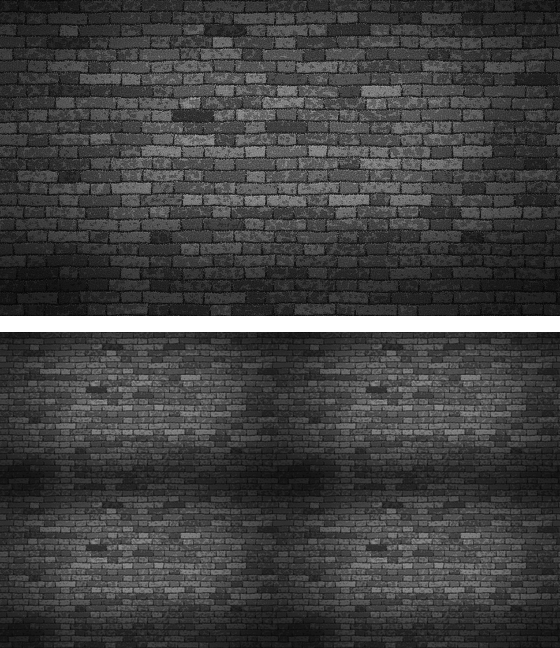
Top: one tile. Bottom: repeated 2 by 2.
Write a WebGL 1 fragment shader that draws this texture.

```glsl
precision highp float;
// Seamless dark grey brick wall in Flemish bond, with flaking faces and darkened borders.

uniform vec2 u_resolution;

const float TAU = 6.28319;
const vec2 REPEATS = vec2(9.0, 26.0);  // stretcher + header pairs across, courses up
const float PAIR_LENGTH = 5.136;       // length of one pair, in course heights
const float STRETCHER = 0.667;         // share of a pair taken by the long brick
const float HALF_JOINT = 0.075;        // half the mortar width, in course heights

vec2 hash2(vec2 p) {
    vec3 q = fract(vec3(p.xyx) * vec3(0.1031, 0.1030, 0.0973));
    q += dot(q, q.yzx + 33.33);
    return fract((q.xx + q.yz) * q.zy);
}

// Distance to the nearest scattered point; wraps after a whole number of cells.
float cellular(vec2 uv, vec2 cells) {
    vec2 p = uv * cells;
    vec2 base = floor(p);
    float nearest = 4.0;
    for (int j = -1; j <= 1; j++) {
        for (int i = -1; i <= 1; i++) {
            vec2 cell = base + vec2(float(i), float(j));
            vec2 offset = cell + hash2(mod(cell, cells)) - p;
            nearest = min(nearest, dot(offset, offset));
        }
    }
    return sqrt(nearest);
}

// Layered sines with whole frequencies, so the courses bend but still wrap.
vec2 wobble(vec2 uv) {
    float a = sin(TAU * (3.0 * uv.x + 2.0 * uv.y));
    float b = sin(TAU * (11.0 * uv.x - 5.0 * uv.y) + 1.7);
    float c = sin(TAU * (23.0 * uv.x + 9.0 * uv.y) + 4.1);
    return vec2(0.012 * b, 0.05 * a + 0.03 * b + 0.02 * c);
}

float roundedBox(vec2 p, vec2 halfSize, float radius) {
    vec2 q = abs(p) - halfSize + radius;
    return length(max(q, 0.0)) + min(max(q.x, q.y), 0.0) - radius;
}

// Returns brick id in xy and position from the brick centre in zw; sets its half size.
vec4 flemishBond(vec2 p, out vec2 halfSize) {
    float course = floor(p.y);
    float row = mod(course, REPEATS.y);
    float slip = 0.07 * (hash2(vec2(row, 71.0)).x - 0.5);
    float x = p.x - 0.25 - 0.5 * mod(row + 1.0, 2.0) + slip;
    float along = fract(x);
    float isHeader = step(STRETCHER, along);
    float center = mix(0.5 * STRETCHER, 0.5 + 0.5 * STRETCHER, isHeader);
    float span = mix(STRETCHER, 1.0 - STRETCHER, isHeader);
    halfSize = 0.5 * vec2(span * PAIR_LENGTH, 1.0) - HALF_JOINT;
    vec2 id = vec2(2.0 * mod(floor(x), REPEATS.x) + isHeader, row);
    return vec4(id, (along - center) * PAIR_LENGTH, p.y - course - 0.5);
}

float brickFace(vec2 id, float flakes, float grain) {
    vec2 random = hash2(id + 13.0);
    float threshold = mix(0.22, 0.72, random.x);
    float worn = smoothstep(threshold - 0.06, threshold + 0.06, flakes);
    float tone = mix(0.335, 0.475, worn) + 0.15 * (random.y - 0.5);
    float burnt = step(0.96, hash2(id + 57.0).x);
    return (tone + 0.16 * (grain - 0.45)) * (1.0 - 0.35 * burnt);
}

// Gritty joint, shadowed just below each brick.
float mortarTone(float height, float grain) {
    float grit = smoothstep(0.35, 0.8, grain);
    float shade = mix(0.7, 1.25, smoothstep(-0.1, 0.1, height));
    return mix(0.15, 0.38, grit) * shade;
}

// Periodic darkening, brightest a little above the middle.
float borderShade(vec2 uv) {
    vec2 s = 0.5 - 0.5 * cos(TAU * (uv - vec2(0.5, 0.57)));
    vec2 shade = 1.0 - vec2(0.45, 0.52) * s * s;
    return shade.x * shade.y;
}

void main() {
    vec2 uv = gl_FragCoord.xy / u_resolution;
    float pixel = REPEATS.y / u_resolution.y;

    // Surface noise
    float coarse = cellular(uv, vec2(84.0, 56.0));
    float fine = cellular(uv, vec2(230.0, 140.0));
    float grain = cellular(uv, vec2(410.0, 230.0));
    float flakes = 0.6 * coarse + 0.4 * fine;

    // Brick layout with chipped edges
    vec2 halfSize;
    vec4 brick = flemishBond(uv * REPEATS + wobble(uv), halfSize);
    float edge = roundedBox(brick.zw, halfSize, 0.07) + 0.09 * (fine - 0.45);
    float cover = 1.0 - smoothstep(-0.6 * pixel, 0.6 * pixel, edge);

    // Faces with a lit upper rim and a dim lower rim
    float face = brickFace(brick.xy, flakes, grain);
    float rim = smoothstep(-0.14, 0.0, edge);
    face *= 1.0 + 0.22 * rim * sign(brick.w) * smoothstep(0.2, 0.4, abs(brick.w));

    float grey = mix(mortarTone(brick.w, grain), face, cover) * borderShade(uv);
    gl_FragColor = vec4(vec3(grey), 1.0);
}
```
